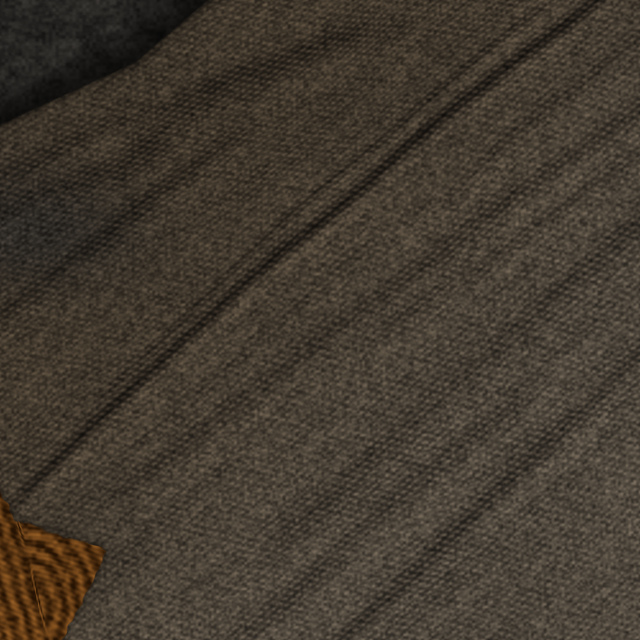
A WebGL 2 fragment shader for this texture:

```glsl
#version 300 es
precision highp float;
uniform vec2 u_resolution;
out vec4 outColor;

const vec3 WOOL_DARK = vec3(0.075, 0.062, 0.050);
const vec3 WOOL_BROWN = vec3(0.250, 0.215, 0.170);
const vec3 WOOL_GREY = vec3(0.305, 0.275, 0.235);
const vec3 SHADE_BLUE = vec3(0.155, 0.148, 0.140);
const vec3 STONE = vec3(0.155, 0.148, 0.138);
const vec3 YARN_DARK = vec3(0.15, 0.075, 0.01);
const vec3 YARN_LIGHT = vec3(0.58, 0.36, 0.14);
const float TAU = 6.28319;
const float STITCHES = 108.0;
const int FOLDS = 12;

// Each fold runs from xy to zw
const vec4 FOLD_LINE[FOLDS] = vec4[](
  vec4(-0.04, 0.15, 1.02, 1.07), vec4(0.10, 0.31, 0.90, 1.02),
  vec4(0.14, 0.18, 1.10, 0.90), vec4(0.38, 0.10, 1.10, 0.75),
  vec4(0.48, -0.06, 1.10, 0.54), vec4(-0.08, 0.44, 0.42, 0.82),
  vec4(-0.08, 0.69, 0.62, 0.98), vec4(0.18, 0.76, 0.66, 0.98),
  vec4(0.66, 0.66, 1.10, 1.02), vec4(-0.08, 0.63, 0.28, 0.77),
  vec4(0.32, -0.05, 0.85, 0.42), vec4(0.55, 0.45, 1.10, 0.82));
// Sideways bend, half width, depth
const vec3 FOLD_SHAPE[FOLDS] = vec3[](
  vec3(0.028, 0.010, 0.95), vec3(0.030, 0.007, 0.50),
  vec3(0.016, 0.016, 0.38), vec3(0.004, 0.020, 0.30),
  vec3(0.008, 0.014, 0.46), vec3(0.008, 0.012, 0.52),
  vec3(0.008, 0.015, 0.36), vec3(0.010, 0.018, 0.34),
  vec3(0.008, 0.010, 0.36), vec3(0.012, 0.020, 0.42),
  vec3(0.004, 0.020, 0.22), vec3(0.004, 0.012, 0.26));

float hash(vec2 p) {
  vec3 q = fract(vec3(p.xyx) * 0.1031);
  q += dot(q, q.yzx + 33.33);
  return fract((q.x + q.y) * q.z);
}

float noise(vec2 p) {
  vec2 i = floor(p), f = fract(p);
  f = f * f * (3.0 - 2.0 * f);
  return mix(mix(hash(i), hash(i + vec2(1, 0)), f.x),
             mix(hash(i + vec2(0, 1)), hash(i + vec2(1, 1)), f.x), f.y);
}

float fbm(vec2 p) {
  float sum = 0.0, amp = 0.5;
  for (int i = 0; i < 4; i++) {
    sum += amp * noise(p);
    p = p * 2.03 + 7.1;
    amp *= 0.5;
  }
  return sum;
}

// Signed distance to a line, positive on the left of a to b
float side(vec2 p, vec2 a, vec2 b) {
  vec2 d = normalize(b - a);
  return dot(p - a, vec2(-d.y, d.x));
}

// Dark groove with a faint lit ridge on its lower side
vec2 fold(vec2 p, vec4 line, vec3 shape) {
  vec2 span = line.zw - line.xy;
  float t = dot(p - line.xy, span) / dot(span, span);
  float d = side(p, line.xy, line.zw) - shape.x * 4.0 * t * (1.0 - t);
  d += 0.012 * (noise(vec2(t * 9.0, line.y * 31.0)) - 0.5);
  float reach = smoothstep(0.0, 0.12, t) * smoothstep(1.0, 0.88, t) * shape.z;
  float groove = d / shape.y, ridge = groove + 2.2;
  return reach * vec2(exp(-groove * groove), exp(-ridge * ridge));
}

// Axes along and across the cloth, turning flatter toward the upper left
vec2 clothAxes(vec2 p) {
  vec2 q = mat2(0.755, -0.656, 0.656, 0.755) * p;
  q.y += 0.10 * q.x * smoothstep(0.1, 0.6, q.y);
  return q + 0.012 * vec2(noise(p * 7.0), noise(p * 6.0 + 20.0));
}

// Slanted stitches in rows that follow the folds
float knit(vec2 cloth) {
  vec2 q = cloth * STITCHES;
  float rows = cos(TAU * q.y);
  float loops = cos(TAU * (q.x * 0.72 + q.y * 0.5));
  return 0.5 * rows + 0.5 * loops + 0.25 * rows * loops;
}

vec3 wool(vec2 p) {
  vec2 light = vec2(0.0);
  for (int i = 0; i < FOLDS; i++) light += fold(p, FOLD_LINE[i], FOLD_SHAPE[i]);
  float shade = min(light.x, 1.0);
  vec2 cloth = clothAxes(p);
  float ribs = noise(cloth * vec2(5.0, 52.0)) - 0.5;
  vec3 base = mix(WOOL_BROWN, WOOL_GREY, smoothstep(-0.45, 0.6, p.x - p.y));
  vec2 hollow = (p - vec2(0.04, 0.64)) / vec2(0.17, 0.09);
  base = mix(base, SHADE_BLUE, 0.75 * exp(-dot(hollow, hollow)));
  base *= 0.93 + 0.14 * fbm(p * 6.0) + 0.12 * light.y + 0.16 * ribs;
  float grain = noise(p * 250.0) + 0.6 * noise(p * 140.0 + 9.0) - 0.8;
  float depth = clamp(0.20 + 0.35 * shade - 0.14 * ribs, 0.1, 0.5);
  vec3 shaded = mix(base, WOOL_DARK, 0.70 * shade);
  return shaded * (1.0 + knit(cloth) * depth + 0.46 * grain);
}

vec3 stone(vec2 p, float depth) {
  float rough = fbm(p * vec2(45.0, 70.0)) + 0.5 * noise(p * 190.0);
  return STONE * (0.3 + 0.95 * rough) * mix(0.4, 1.0, smoothstep(0.0, 0.07, depth));
}

// Straight strands on the left, curved strands on the right
vec3 yarn(vec2 p) {
  float wobble = 0.012 * fbm(p * 30.0);
  float straight = dot(p, vec2(0.95, 0.30)) + wobble;
  float curved = length((p - vec2(0.03, 0.05)) * vec2(1.0, 0.9)) + wobble;
  float onRight = smoothstep(0.045, 0.055, p.x + 0.25 * (p.y - 0.1));
  float lane = mix(straight, curved, onRight);
  float strand = 0.5 + 0.5 * cos(TAU * lane / 0.022);
  float twist = 0.5 + 0.5 * sin(TAU * (p.y * 95.0 + lane * 60.0));
  float tone = strand * 0.5 + twist * 0.15 + 0.5 * noise(p * 150.0) - 0.14;
  return mix(YARN_DARK, YARN_LIGHT, clamp(tone, 0.0, 1.0));
}

void main() {
  vec2 p = gl_FragCoord.xy / u_resolution;
  float soft = 1.2 / min(u_resolution.x, u_resolution.y);
  vec3 color = wool(p);

  // Rough dark corner and the shadow under it
  vec2 bend = vec2(0.21, 0.902);
  float rock = min(side(p, vec2(0.0, 0.805), bend), side(p, bend, vec2(0.325, 1.0)));
  color *= 1.0 - 0.5 * exp(-max(-rock, 0.0) / 0.008);
  color = mix(color, stone(p, rock), smoothstep(-soft, soft, rock));

  // Orange yarn patch with a fuzzy rim
  vec2 notch = vec2(0.026, 0.186), tip = vec2(0.167, 0.14);
  float rim = min(side(p, vec2(0.0, 0.232), notch), side(p, notch, tip));
  rim = max(rim, side(p, tip, vec2(0.098, 0.0))) + 0.006 * (noise(p * 90.0) - 0.5);
  color *= 1.0 - 0.35 * exp(-max(rim, 0.0) / 0.006);
  color = mix(color, yarn(p), smoothstep(soft, -soft, rim));
  outColor = vec4(color, 1.0);
}
```
